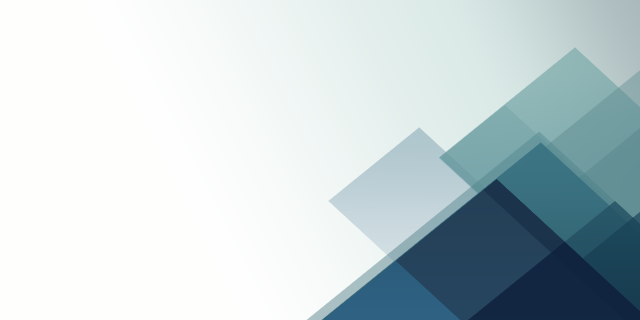
A Shadertoy shader for this background:

```glsl
// Overlapping translucent tilted panels rising at the lower right over a
// pale wash that cools toward the upper right. Each panel is a parallelogram
// hung from its peak, measured in skewed axes and shaded by depth.

#define RISE 0.81        // slope of the edges climbing to the right
#define FALL 0.92        // slope of the edges dropping to the right
#define SHADE_DEPTH 0.45 // height over which a panel changes tone
#define ENDLESS 4.0      // panel length that runs off the canvas
#define WHITE vec3(0.995, 0.997, 0.994)
#define MINT  vec3(0.850, 0.912, 0.900)
#define SLATE vec3(0.655, 0.718, 0.730)

// Soft coverage of a panel: 'reach' is its width to the left of the peak.
float panelMask(vec2 p, vec2 peak, float reach) {
    vec2 d = p - peak;
    float left = -(d.y + FALL * d.x) / (RISE + FALL);
    float right = (RISE * d.x - d.y) / (RISE + FALL);
    float inside = min(min(left, reach - left), right) * 1.3;
    return clamp(inside * iResolution.y + 0.5, 0.0, 1.0);
}

// Tone of a panel from its peak downward.
vec3 panelTone(vec2 p, vec2 peak, vec3 top, vec3 low) {
    return mix(top, low, smoothstep(0.0, 1.0, (peak.y - p.y) / SHADE_DEPTH));
}

// Blends one panel over the colour so far.
void paint(inout vec3 color, vec2 p, vec2 peak, float reach,
           vec3 top, vec3 low, float opacity) {
    float mask = panelMask(p, peak, reach);
    color = mix(color, panelTone(p, peak, top, low), mask * opacity);
}

vec3 backdrop(vec2 p) {
    float sweep = p.x + 0.5 * p.y;
    vec3 color = mix(WHITE, MINT, smoothstep(0.7, 2.1, sweep));
    return mix(color, SLATE, smoothstep(1.85, 2.6, sweep));
}

void mainImage(out vec4 fragColor, in vec2 fragCoord) {
    // Canvas spans 2 by 1 units
    vec2 p = fragCoord / iResolution.xy * vec2(2.0, 1.0);
    vec3 color = backdrop(p);

    // Pale panel
    paint(color, p, vec2(1.310, 0.602), 0.284,
          vec3(0.68, 0.77, 0.80), vec3(0.82, 0.87, 0.89), 0.96);

    // Tall teal panel and the veils crossing it
    paint(color, p, vec2(1.797, 0.852), 0.4245,
          vec3(0.49, 0.67, 0.67), vec3(0.38, 0.59, 0.61), 0.72);
    paint(color, p, vec2(1.578, 0.672), 0.206,
          vec3(0.36, 0.57, 0.60), vec3(0.33, 0.54, 0.57), 0.25);
    paint(color, p, vec2(2.052, 0.823), ENDLESS,
          vec3(0.35, 0.53, 0.55), vec3(0.33, 0.52, 0.54), 0.40);
    paint(color, p, vec2(2.083, 0.667), ENDLESS,
          vec3(0.31, 0.49, 0.52), vec3(0.29, 0.48, 0.51), 0.35);
    paint(color, p, vec2(1.685, 0.589), ENDLESS,
          vec3(0.31, 0.52, 0.55), vec3(0.29, 0.47, 0.51), 0.45);

    // Deep teal panels
    paint(color, p, vec2(1.690, 0.555), ENDLESS,
          vec3(0.23, 0.45, 0.51), vec3(0.19, 0.39, 0.45), 0.95);
    paint(color, p, vec2(1.922, 0.372), ENDLESS,
          vec3(0.14, 0.32, 0.39), vec3(0.10, 0.25, 0.33), 0.80);
    paint(color, p, vec2(2.052, 0.380), ENDLESS,
          vec3(0.09, 0.25, 0.33), vec3(0.07, 0.20, 0.28), 0.65);

    // Front panel: blue base, slate body, shaded right band
    vec2 frontPeak = vec2(1.552, 0.440);
    paint(color, p, frontPeak, ENDLESS,
          vec3(0.15, 0.32, 0.43), vec3(0.18, 0.38, 0.51), 1.0);
    paint(color, p, frontPeak, 0.315,
          vec3(0.14, 0.25, 0.34), vec3(0.15, 0.27, 0.37), 1.0);
    paint(color, p, frontPeak, 0.042,
          vec3(0.10, 0.19, 0.28), vec3(0.08, 0.17, 0.26), 0.75);

    // Navy overlap kept within the front panel
    float navy = panelMask(p, vec2(1.922, 0.372), ENDLESS)
               * panelMask(p, frontPeak, ENDLESS);
    color = mix(color, vec3(0.055, 0.13, 0.24), navy * 0.85);

    fragColor = vec4(color, 1.0);
}
```
